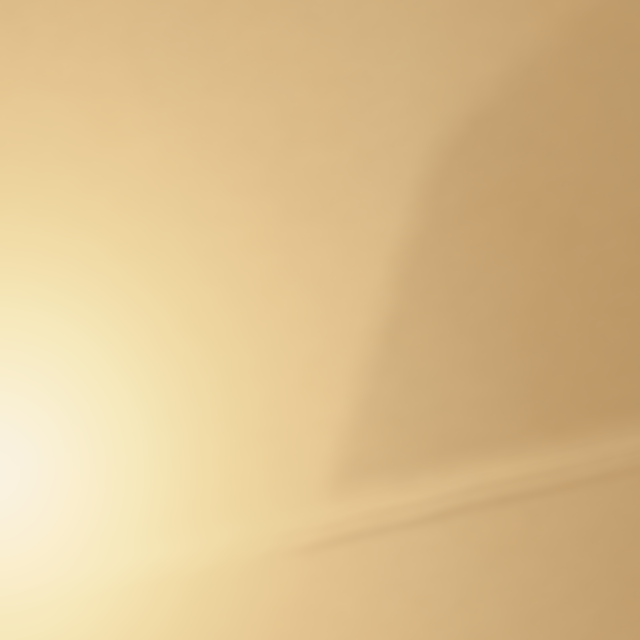
A three.js fragment shader for this texture:

```glsl
// Warm sunlit plaster: a soft glow at the left, a bent shadow at the right
// and a slanted crease near the bottom. A single light level is built from
// distances and gradient noise, then mapped through a ramp of sand tones.

#define GLOW_CENTER vec2(-0.01, 0.26)
#define GLOW_LEVEL 6.1
#define GLOW_FALLOFF 2.3
#define SHADOW_DEPTH 0.62
#define SHADOW_SOFTNESS 0.035
#define CREASE_HEIGHT 0.033
#define CREASE_SLOPE 0.235
#define CREASE_DEPTH 0.42
#define MOTTLE 0.2

varying vec2 vUv;

vec2 hashGradient(vec2 cell) {
  vec2 q = vec2(dot(cell, vec2(127.1, 311.7)), dot(cell, vec2(269.5, 183.3)));
  return fract(sin(q) * 43758.5) * 2.0 - 1.0;
}

float gradientNoise(vec2 p) {
  vec2 i = floor(p);
  vec2 f = fract(p);
  vec2 u = f * f * f * (f * (f * 6.0 - 15.0) + 10.0);
  vec2 e = vec2(1.0, 0.0);
  float a = dot(hashGradient(i), f);
  float b = dot(hashGradient(i + e.xy), f - e.xy);
  float c = dot(hashGradient(i + e.yx), f - e.yx);
  float d = dot(hashGradient(i + e.xx), f - e.xx);
  return mix(mix(a, b, u.x), mix(c, d, u.x), u.y);
}

float fbm(vec2 p) {
  float sum = 0.0;
  float weight = 0.5;
  for (int k = 0; k < 4; k++) {
    sum += weight * gradientNoise(p);
    p = mat2(1.6, 1.2, -1.2, 1.6) * p + 7.3;
    weight *= 0.55;
  }
  return sum;
}

float smoothMin(float a, float b, float k) {
  float h = max(k - abs(a - b), 0.0) / k;
  return min(a, b) - h * h * k * 0.25;
}

float line(float dist, float width) {
  return exp(-dist * dist / (width * width));
}

// Level 0 is the deepest shade, level 7 the hot core of the glow.
vec3 sandRamp(float level) {
  vec3 c = vec3(0.70, 0.56, 0.37);
  c = mix(c, vec3(0.76, 0.62, 0.43), clamp(level, 0.0, 1.0));
  c = mix(c, vec3(0.83, 0.70, 0.505), clamp(level - 1.0, 0.0, 1.0));
  c = mix(c, vec3(0.90, 0.78, 0.575), clamp(level - 2.0, 0.0, 1.0));
  c = mix(c, vec3(0.94, 0.85, 0.64), clamp(level - 3.0, 0.0, 1.0));
  c = mix(c, vec3(0.965, 0.91, 0.73), clamp(level - 4.0, 0.0, 1.0));
  c = mix(c, vec3(0.98, 0.935, 0.81), clamp(level - 5.0, 0.0, 1.0));
  return mix(c, vec3(0.98, 0.95, 0.89), clamp(level - 6.0, 0.0, 1.0));
}

void main() {
  vec2 p = vUv;

  // Glow
  vec2 toGlow = (p - GLOW_CENTER) * vec2(1.0, 0.9);
  float reach = sqrt(dot(toGlow, toGlow) + 0.006) - 0.06;
  float level = 1.0 + GLOW_LEVEL * exp(-GLOW_FALLOFF * reach);

  // Height above the crease, with a slight waver
  float above = p.y - CREASE_HEIGHT - CREASE_SLOPE * p.x;
  above += 0.006 * gradientNoise(vec2(p.x * 9.0, 3.7));

  // Shadow bounded by a steep lower edge and a slanted upper edge
  float lowerEdge = p.x - 0.445 - 0.3 * p.y;
  float upperEdge = (p.x - 0.79 - 1.2 * (p.y - 0.88)) / 1.56;
  float inside = smoothMin(lowerEdge, upperEdge, 0.05);
  inside += 0.012 * fbm(p * 8.0);
  float shadow = smoothstep(-SHADOW_SOFTNESS, SHADOW_SOFTNESS, inside);
  shadow *= smoothstep(0.035, 0.105, above);
  level -= shadow * (SHADOW_DEPTH + 1.1 * max(inside, 0.0));

  // Ground below the crease and general fading to the right
  float below = 1.0 - smoothstep(-0.025, 0.02, above);
  level -= 0.2 * below * smoothstep(0.05, 0.4, p.x);
  level -= 0.4 * smoothstep(0.6, 1.0, p.x) * (1.0 - shadow);

  // Crease with fine streaks along its slope
  float streaks = 0.5 + 0.9 * fbm(vec2(p.x * 7.0, above * 95.0));
  float rise = smoothstep(0.38, 0.54, p.x);
  float fade = 1.0 - 0.45 * smoothstep(0.72, 1.0, p.x);
  float crease = line(above, 0.012) + 0.45 * line(above - 0.026, 0.01);
  level -= CREASE_DEPTH * crease * (rise * fade * (0.65 + 0.7 * streaks) + 0.16);
  level += 0.15 * line(above - 0.045, 0.025) * smoothstep(0.02, 0.3, p.x);
  level += 0.3 * (streaks - 0.5) * line(above - 0.03, 0.04) * rise;

  // Mottled plaster, stronger away from the glow
  float grain = fbm(vec2(p.x + 0.5 * p.y, p.y - 0.5 * p.x) * vec2(17.0, 25.0));
  float cloud = fbm(p * 5.0 + 11.0);
  float strength = MOTTLE * smoothstep(0.05, 0.6, reach);
  level += strength * (grain + 0.8 * cloud);

  vec3 color = sandRamp(level);
  color += vec3(0.014, -0.004, -0.012) * fbm(p * 4.0 + 23.0);
  gl_FragColor = vec4(color, 1.0);
}
```
